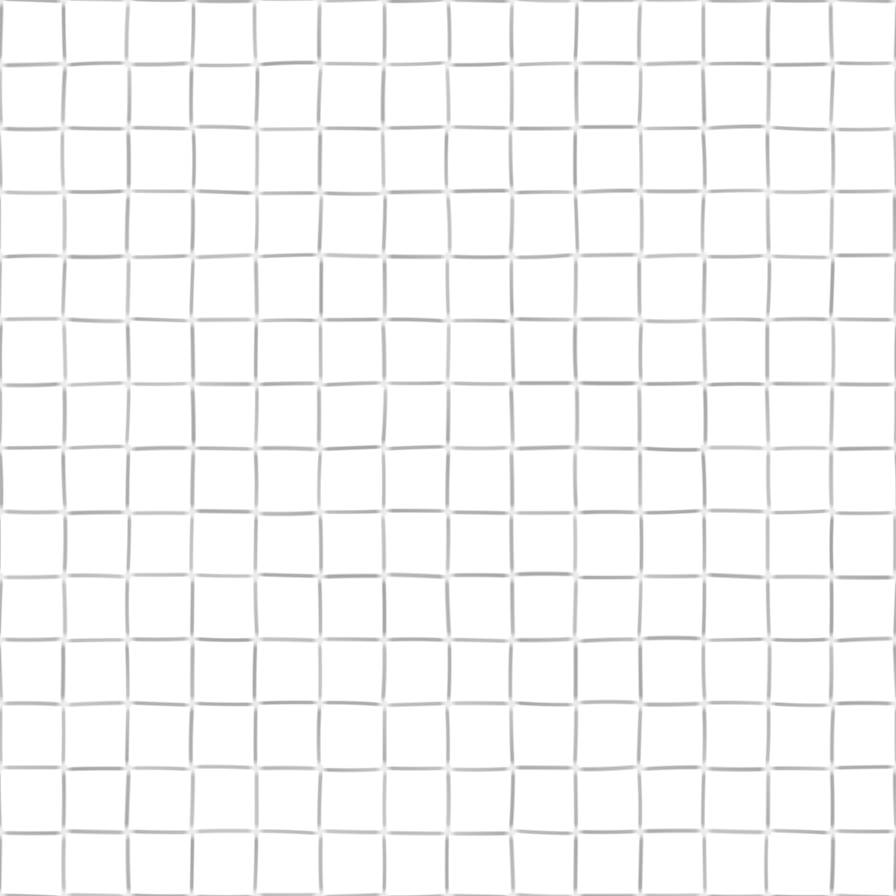
This pattern is drawn by a WebGL 2 fragment shader. Its source:

```glsl
#version 300 es
precision highp float;
// Hand-drawn grid of soft grey strokes on white, paling where they cross.

#define CELLS 14.0        // repeats across and down
#define HALF_WIDTH 0.048  // outer half width of a stroke, in cells
#define CORE 0.010        // half width of its solid core
#define WOBBLE 0.048      // range of drift of the stroke ends
#define FADE_LENGTH 0.15  // reach of the paling around a crossing
#define CROSSING_INK 0.30 // ink left at a crossing
#define DARKEST 0.64
#define LIGHTEST 0.79

uniform vec2 u_resolution;
out vec4 fragColor;

float hash(vec2 id, float seed) {
    vec2 wrapped = mod(id, CELLS);
    return fract(sin(dot(wrapped, vec2(127.1, 311.7)) + seed * 74.7) * 43758.5453);
}

// Ink of the horizontal stroke nearest to p; each cell side is one stroke.
float strokeInk(vec2 p, float seed, float pixel) {
    vec2 id = vec2(floor(p.x), floor(p.y + 0.5));
    float along = p.x - id.x;

    // Both ends drift on their own, which tilts the stroke; a slight bow bends it.
    float drift = mix(hash(id, seed), hash(id, seed + 1.0), along) - 0.5;
    float bow = (hash(id, seed + 2.0) - 0.5) * 0.03 * along * (1.0 - along) * 4.0;
    float dist = abs(p.y - id.y - drift * WOBBLE - bow);

    // Narrower towards the ends, with uneven pressure along the way.
    float fromEnd = smoothstep(0.0, FADE_LENGTH, min(along, 1.0 - along));
    float width = HALF_WIDTH * mix(0.8, 1.0, fromEnd);
    width *= mix(0.9, 1.08, hash(id, seed + 3.0));
    float body = 1.0 - smoothstep(CORE, max(width, CORE + pixel), dist);

    float tone = mix(hash(id, seed + 4.0), hash(id, seed + 5.0), along);
    float ink = 1.0 - mix(DARKEST, LIGHTEST, tone);
    return body * ink * mix(CROSSING_INK, 1.0, fromEnd);
}

void main() {
    vec2 p = gl_FragCoord.xy / u_resolution * CELLS;
    float pixel = CELLS / min(u_resolution.x, u_resolution.y);

    float across = strokeInk(p, 1.0, pixel);
    float upright = strokeInk(p.yx, 11.0, pixel);

    // Pale the ink of both directions around each crossing.
    float toCrossing = length(p - floor(p + 0.5));
    float paling = mix(0.75, 1.0, smoothstep(0.02, FADE_LENGTH, toCrossing));
    float ink = max(across, upright) * paling;

    // Faint bleed where the strokes meet.
    ink = max(ink, 0.08 * (1.0 - smoothstep(0.02, 0.09, toCrossing)));
    fragColor = vec4(vec3(1.0 - ink), 1.0);
}
```
